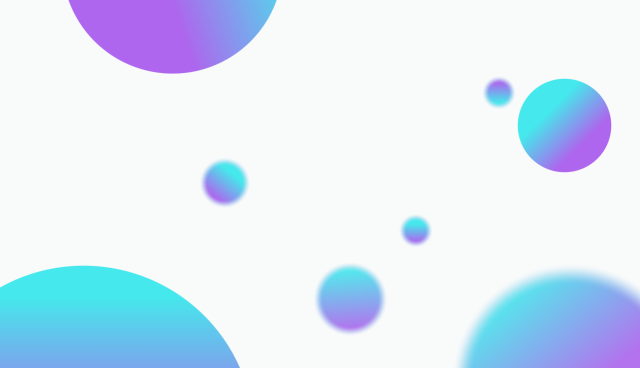
Write a Shadertoy shader that draws this background.

```glsl
// Crisp and softly blurred discs with cyan to violet gradients on a pale ground.

const vec3 GROUND = vec3(0.976, 0.980, 0.980);
const vec3 CYAN   = vec3(0.270, 0.910, 0.925);
const vec3 VIOLET = vec3(0.680, 0.400, 0.930);
const vec3 HALO   = vec3(0.450, 0.720, 0.920);

const int COUNT = 8;

// Centre x, centre y, radius and blur half-width, in canvas heights
const vec4 DISCS[COUNT] = vec4[COUNT](
    vec4(0.469,  1.100, 0.300, 0.0),
    vec4(1.534,  0.659, 0.127, 0.0),
    vec4(0.227, -0.186, 0.464, 0.0),
    vec4(1.356,  0.748, 0.036, 0.011),
    vec4(0.611,  0.503, 0.058, 0.012),
    vec4(1.130,  0.373, 0.036, 0.011),
    vec4(0.952,  0.187, 0.088, 0.014),
    vec4(1.552, -0.041, 0.296, 0.030));

// Angle towards violet, cyan stop, violet stop (in radii) and opacity
const vec4 RAMPS[COUNT] = vec4[COUNT](
    vec4( 3.47, -1.05, 0.12, 1.0),
    vec4(-0.79, -0.45, 0.55, 1.0),
    vec4(-1.57, -0.82, 0.00, 1.0),
    vec4( 1.57, -0.75, 0.80, 1.0),
    vec4(-2.25, -0.55, 0.85, 1.0),
    vec4(-1.57, -0.50, 0.85, 1.0),
    vec4(-1.50, -0.90, 0.95, 0.92),
    vec4(-0.88, -1.00, 0.15, 0.92));

// Linear colour ramp; local is measured in disc radii
vec3 rampColor(vec2 local, vec4 ramp) {
    float along = dot(local, vec2(cos(ramp.x), sin(ramp.x)));
    float t = clamp((along - ramp.y) / (ramp.z - ramp.y), 0.0, 1.0);
    return mix(CYAN, VIOLET, t);
}

// Lay one disc over the colour beneath it
vec3 paintDisc(vec3 under, vec2 p, vec4 disc, vec4 ramp, float pixel) {
    vec2 offset = p - disc.xy;
    float dist = length(offset) - disc.z;
    float width = max(disc.w, 0.75 * pixel);
    float cover = 1.0 - smoothstep(-width, width, dist);

    // Blurred rims fade through a blue halo
    float rim = smoothstep(-width, width, dist) * step(pixel, disc.w);
    vec3 color = mix(rampColor(offset / disc.z, ramp), HALO, 0.8 * rim);
    return mix(under, color, cover * ramp.w);
}

void mainImage(out vec4 fragColor, in vec2 fragCoord) {
    float pixel = 1.0 / iResolution.y;
    vec2 p = fragCoord * pixel;
    vec3 color = GROUND;
    for (int i = 0; i < COUNT; i++) {
        color = paintDisc(color, p, DISCS[i], RAMPS[i], pixel);
    }
    fragColor = vec4(color, 1.0);
}
```
